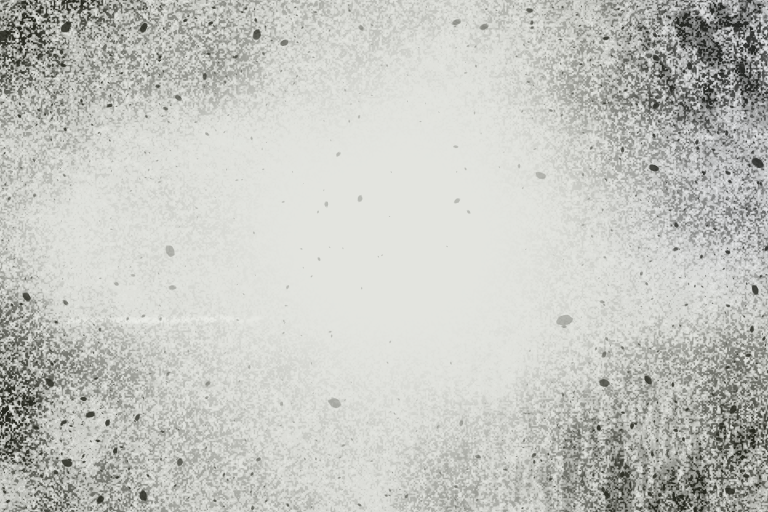
Give the GLSL for this texture, as a WebGL 2 fragment shader.

```glsl
#version 300 es
precision highp float;
// Pale weathered concrete: bright centre, grimy corners, fine grain, drips and pits.

uniform vec2 u_resolution;
out vec4 fragColor;

#define GLOW_CENTRE vec2(0.77, 0.54)
#define VIGNETTE 0.40
#define GRAIN_SCALE 320.0
#define GRAIN_DEPTH 0.78
#define STAIN_DEPTH 0.27
#define DRIP_DEPTH 0.30
#define FLAKE_DEPTH 0.34
#define PIT_LAYERS 4
#define PIT_DENSITY 0.62
#define PALE vec3(0.890, 0.895, 0.876)
#define SOOT vec3(0.150, 0.155, 0.120)

// Broad stains: centre, radius, strength (negative is scrubbed clean).
const vec4 STAINS[10] = vec4[10](
    vec4(0.06, 0.98, 0.20, 0.42), vec4(0.40, 1.02, 0.20, 0.20),
    vec4(1.33, 0.93, 0.22, 0.36), vec4(1.50, 0.64, 0.24, 0.26),
    vec4(1.46, 0.06, 0.24, 0.28), vec4(1.20, 0.10, 0.17, 0.16),
    vec4(0.02, 0.11, 0.21, 0.36), vec4(0.00, 0.32, 0.12, 0.16),
    vec4(0.13, 0.53, 0.15, -0.14), vec4(1.42, 0.40, 0.12, -0.06));

// Largest pits: centre, radius.
const vec3 BIG_PITS[12] = vec3[12](
    vec3(1.102, 0.375, 0.013), vec3(0.654, 0.213, 0.011),
    vec3(0.332, 0.510, 0.010), vec3(0.502, 0.932, 0.009),
    vec3(0.555, 0.916, 0.007), vec3(1.180, 0.252, 0.009),
    vec3(1.266, 0.258, 0.008), vec3(1.449, 0.867, 0.008),
    vec3(0.129, 0.947, 0.011), vec3(0.004, 0.930, 0.013),
    vec3(1.480, 0.682, 0.011), vec3(1.475, 0.434, 0.008));

float hash(vec2 p) {
    vec3 q = fract(p.xyx * 0.1031);
    q += dot(q, q.yzx + 33.33);
    return fract((q.x + q.y) * q.z);
}

float noise(vec2 p) {
    vec2 i = floor(p), f = fract(p);
    f = f * f * (3.0 - 2.0 * f);
    return mix(mix(hash(i), hash(i + vec2(1, 0)), f.x),
               mix(hash(i + vec2(0, 1)), hash(i + vec2(1, 1)), f.x), f.y);
}

float fbm(vec2 p) {
    float sum = 0.0, amp = 0.53;
    for (int i = 0; i < 4; i++) {
        sum += amp * noise(p);
        p = mat2(1.6, 1.2, -1.2, 1.6) * p + 7.3;
        amp *= 0.5;
    }
    return sum;
}

// Smooth amount of dirt: vignette plus stains.
float wearAt(vec2 p) {
    float wear = VIGNETTE * smoothstep(0.15, 1.08, length((p - GLOW_CENTRE) * vec2(1.0, 1.2)));
    for (int i = 0; i < 10; i++) {
        vec2 d = (p - STAINS[i].xy) / STAINS[i].z;
        wear += STAINS[i].w * exp(-dot(d, d));
    }
    return max(wear, 0.0);
}

// Coverage of a slightly flattened, ragged pit.
float pit(vec2 d, float radius, float tilt, float soft) {
    float c = cos(tilt), s = sin(tilt);
    d = mat2(c, s, -s, c) * d * vec2(0.85, 1.35);
    float ragged = 0.3 * (noise(d / radius * 1.6 + tilt * 9.0) - 0.5);
    return 1.0 - smoothstep(-soft, soft, length(d) - radius * (1.0 + ragged));
}

float pits(vec2 p, float wear, float px) {
    float cover = 0.0, scale = 13.0;
    for (int i = 0; i < PIT_LAYERS; i++) {
        vec2 q = p * scale + float(i) * 17.0, id = floor(q);
        vec2 spot = 0.25 + 0.5 * vec2(hash(id + 3.1), hash(id + 8.7));
        float radius = mix(0.035, 0.12, pow(hash(id + 5.3), 2.0));
        float present = step(hash(id + 1.9), PIT_DENSITY * (0.06 + wear));
        cover = max(cover, present * pit(fract(q) - spot, radius, hash(id) * 3.0, px * scale));
        scale *= 1.6;
    }
    for (int i = 0; i < 12; i++) {
        vec3 b = BIG_PITS[i];
        cover = max(cover, pit(p - b.xy, b.z, float(i) * 0.7 - 0.2, px));
    }
    return cover;
}

void main() {
    vec2 p = gl_FragCoord.xy / u_resolution.y;
    float px = 1.0 / u_resolution.y;
    float wear = wearAt(p);
    float cloud = fbm(p * 7.0) - 0.5;
    float grime = wear * (1.0 + 1.3 * cloud);

    // Fine grain: dark speckle and pale flecks, both stronger in the dirt.
    float grain = 0.6 * noise(p * GRAIN_SCALE) + 0.4 * noise(p * GRAIN_SCALE * 0.47 + 31.0);
    float speckle = smoothstep(0.42, 0.78, grain + 0.35 * cloud);
    float shade = 1.0 - STAIN_DEPTH * grime - GRAIN_DEPTH * grime * speckle;
    shade += 0.22 * grime * smoothstep(0.36, 0.20, grain);

    // Flaking skin, mostly in the upper right.
    float flakes = smoothstep(0.50, 0.62, fbm(p * 26.0 + 4.0));
    float flakeZone = smoothstep(1.05, 1.35, p.x) * smoothstep(0.62, 0.9, p.y) + 0.25;
    shade -= FLAKE_DEPTH * flakes * flakeZone * grime;

    // Vertical drips along the lower right.
    float drips = smoothstep(0.48, 0.70, 0.65 * noise(p * vec2(85.0, 15.0)) + 0.35 * noise(p * vec2(190.0, 60.0)));
    float dripZone = smoothstep(0.36, 0.06, p.y) * smoothstep(0.62, 1.25, p.x);
    shade -= DRIP_DEPTH * drips * dripZone * (0.25 + grime);

    // Pale horizontal scrape on the left.
    float scrape = smoothstep(0.012, 0.0, abs(p.y - 0.375 - 0.01 * cloud));
    shade += 0.06 * scrape * smoothstep(0.08, 0.16, p.x) * smoothstep(0.58, 0.40, p.x);

    // Pits are faint in the bright centre and black near the rim.
    float depth = mix(0.22, 0.85, smoothstep(0.03, 0.40, wear));
    shade *= 1.0 - depth * pits(p, wear, px);

    vec3 colour = mix(SOOT, PALE, clamp(shade, 0.0, 1.06));
    colour.b += 0.025 * smoothstep(1.1, 1.45, p.x) * smoothstep(0.3, 0.6, p.y);
    fragColor = vec4(colour, 1.0);
}
```
